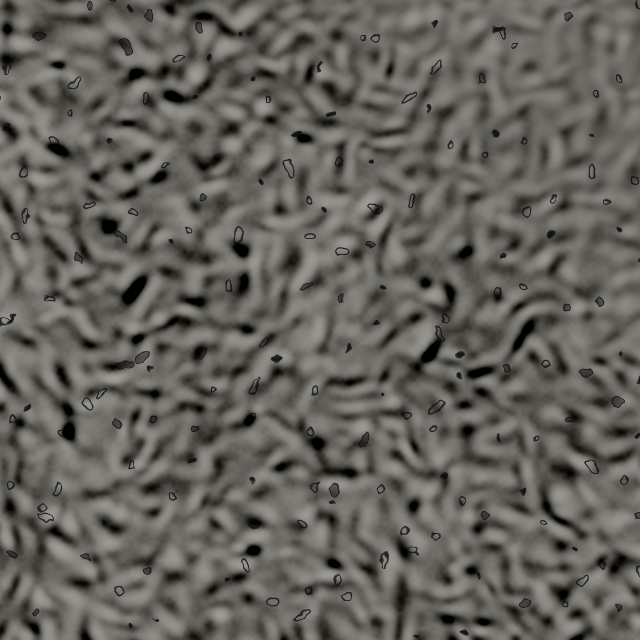
This texture is drawn by a Shadertoy shader. Its source:

```glsl
// Blurred warm-grey mottling of wavy dark ripples, strewn with tiny outlined flecks.

const float TAU = 6.2831853;
const float RIPPLE_CELLS = 18.0;
const float FLECK_CELLS = 14.0;
const vec3 INK = vec3(0.035, 0.035, 0.03);

float hash(vec2 p) {
    return fract(sin(dot(p, vec2(127.1, 311.7))) * 43758.5453);
}

vec2 hash2(vec2 p) {
    return vec2(hash(p), hash(p + 57.3));
}

mat2 rotation(float angle) {
    float c = cos(angle), s = sin(angle);
    return mat2(c, -s, s, c);
}

float valueNoise(vec2 p) {
    vec2 cell = floor(p), f = fract(p);
    f = f * f * (3.0 - 2.0 * f);
    float low = mix(hash(cell), hash(cell + vec2(1, 0)), f.x);
    float high = mix(hash(cell + vec2(0, 1)), hash(cell + vec2(1, 1)), f.x);
    return mix(low, high, f.y);
}

// Sum of randomly placed wave packets; their direction drifts slowly.
float ripples(vec2 uv, float cells) {
    vec2 p = uv * cells;
    vec2 home = floor(p);
    float drift = 0.25 * TAU + 2.6 * (valueNoise(uv * 3.5 + 4.0) - 0.5);
    float sum = 0.0;
    for (int y = -1; y <= 1; y++)
    for (int x = -1; x <= 1; x++)
    for (int k = 0; k < 3; k++) {
        vec2 cell = home + vec2(x, y);
        vec2 seed = cell + float(k) * 31.7;
        vec2 d = p - cell - hash2(seed);
        float angle = drift + 2.2 * (hash(seed + 9.1) - 0.5);
        float frequency = mix(0.8, 1.65, hash(seed + 17.9));
        float along = dot(d, vec2(cos(angle), sin(angle)));
        float phase = hash(seed + 23.3);
        sum += exp(-5.0 * dot(d, d)) * cos(TAU * (frequency * along + phase));
    }
    return 1.46 * sum;
}

// Approximate signed distance to an ellipse.
float ellipse(vec2 p, vec2 radii) {
    float k = length(p / radii);
    return k * (k - 1.0) / max(length(p / (radii * radii)), 0.001);
}

// Ink coverage of one fleck: a thin outline, a shaded inside or a solid speck.
float fleck(vec2 d, vec2 seed, float pixel) {
    float kind = hash(seed + 3.7);
    float solid = step(0.68, kind);
    float size = hash(seed + 8.3);
    vec2 radii = vec2(mix(0.0045, 0.0145, size * size), mix(0.003, 0.0065, hash(seed + 5.9)));
    radii *= mix(1.0, 0.6, solid);
    vec2 wobble = vec2(valueNoise(d * 130.0 + seed * 7.0), valueNoise(d * 130.0 + seed * 5.0 + 40.0));
    float angle = 0.16 * TAU + 2.8 * (hash(seed + 12.1) - 0.5);
    float dist = ellipse(rotation(angle) * (d + 0.006 * (wobble - 0.5)), radii);
    float outline = 1.0 - smoothstep(0.0, 0.0006 + pixel, abs(dist));
    float inside = 1.0 - smoothstep(-pixel, pixel, dist);
    float fill = mix(0.45 * step(0.45, kind), 0.9, solid);
    return max(0.8 * outline, fill * inside);
}

float flecks(vec2 uv, float cells, float pixel) {
    vec2 home = floor(uv * cells);
    float ink = 0.0;
    for (int y = -1; y <= 1; y++)
    for (int x = -1; x <= 1; x++) {
        vec2 cell = home + vec2(x, y);
        vec2 centre = (cell + hash2(cell + 71.0)) / cells;
        float present = step(hash(cell + 2.3), 0.88);
        ink = max(ink, present * fleck(uv - centre, cell, pixel));
    }
    return ink;
}

// Skewed tone curve: long dark tail, compressed lights.
vec3 stoneColor(float level) {
    float tone = 0.68 - 0.255 * exp(-0.4 * level);
    return vec3(tone, tone - 0.008, tone - 0.032);
}

void mainImage(out vec4 fragColor, in vec2 fragCoord) {
    float pixel = 1.0 / iResolution.y;
    vec2 uv = fragCoord * pixel;

    // Mottling: ripples, soft blotches and faint grain
    vec2 warp = vec2(valueNoise(uv * 24.0), valueNoise(uv * 24.0 + 60.0)) - 0.5;
    float level = 0.92 * ripples(uv + 0.012 * warp, RIPPLE_CELLS);
    level += 1.1 * (valueNoise(uv * 52.0 + 11.0) - 0.5);
    level += 0.9 * (valueNoise(uv * 6.0 + 25.0) - 0.5);
    level += 0.35 * (valueNoise(uv * 170.0) - 0.5);

    // Contrast fades toward the upper right
    float fade = smoothstep(1.15, 1.8, uv.x + uv.y);
    vec3 color = stoneColor(level * mix(1.06, 0.5, fade));

    color = mix(color, INK, flecks(uv, FLECK_CELLS, pixel));
    fragColor = vec4(clamp(color, 0.0, 1.0), 1.0);
}
```
